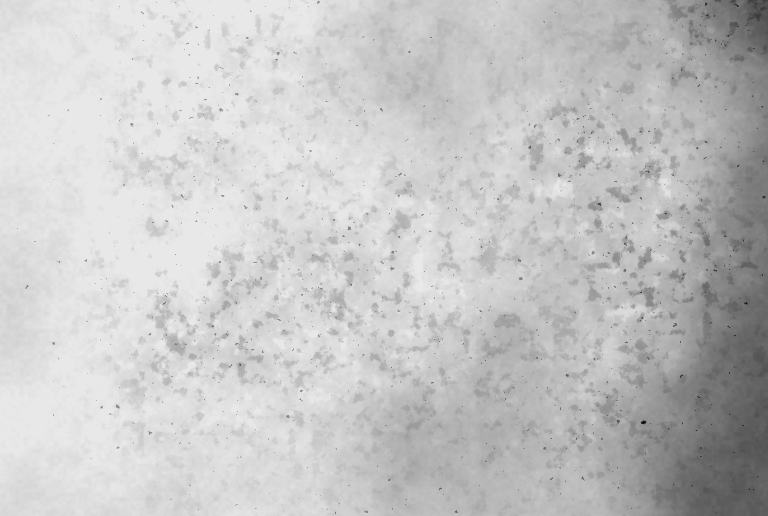
A WebGL 2 fragment shader for this texture:

```glsl
#version 300 es
precision highp float;

uniform vec2 u_resolution;
out vec4 fragColor;

const float ASPECT = 1.488;
const float LIGHT_TONE = 0.885;
const float RIGHT_FALLOFF = 0.15;
const float EDGE_SHADOW = 0.33;
const float CLOUD_AMOUNT = 0.13;
const float MOTTLE_AMOUNT = 0.15;
const float GRAIN_AMOUNT = 0.06;
const float SPECKLE_AMOUNT = 0.17;
const float FLECK_AMOUNT = 0.07;
const float PIT_AMOUNT = 0.32;
const vec2 DEEP_PIT = vec2(0.838, 0.181);

// Broad stains: centre x, centre y, radius, tone change
const int STAIN_COUNT = 11;
const vec4 STAINS[STAIN_COUNT] = vec4[](
    vec4(0.51, 0.90, 0.12, -0.075), vec4(0.54, 0.10, 0.17, -0.10),
    vec4(0.65, 0.27, 0.13, -0.055), vec4(0.44, 0.41, 0.16, -0.035),
    vec4(0.26, 0.37, 0.13, -0.035), vec4(0.00, 0.45, 0.15, -0.035),
    vec4(0.98, 0.96, 0.17, -0.16),  vec4(0.87, 0.73, 0.15, 0.055),
    vec4(0.36, 0.60, 0.20, 0.03),   vec4(0.60, 0.63, 0.14, 0.03),
    vec4(0.83, 0.34, 0.12, 0.025));

// Speckled patches: centre x, centre y, radius, density
const int PATCH_COUNT = 9;
const vec4 PATCHES[PATCH_COUNT] = vec4[](
    vec4(0.75, 0.68, 0.12, 0.8), vec4(0.83, 0.62, 0.10, 0.7),
    vec4(0.90, 0.51, 0.12, 1.0), vec4(0.81, 0.43, 0.10, 0.6),
    vec4(0.90, 0.92, 0.13, 0.7), vec4(0.28, 0.84, 0.19, 0.55),
    vec4(0.25, 0.38, 0.20, 0.7), vec4(0.50, 0.43, 0.24, 0.65),
    vec4(0.80, 0.22, 0.15, 0.5));

float hash(vec2 cell) {
    uvec2 q = uvec2(ivec2(cell) + 32768) * uvec2(1597334673u, 3812015801u);
    uint n = (q.x ^ q.y) * 1597334673u;
    n = (n ^ (n >> 15)) * 2246822519u;
    return float((n ^ (n >> 13)) >> 8) / 16777216.0;
}

float noise(vec2 p) {
    vec2 i = floor(p);
    vec2 f = fract(p);
    f = f * f * (3.0 - 2.0 * f);
    return mix(mix(hash(i), hash(i + vec2(1, 0)), f.x),
               mix(hash(i + vec2(0, 1)), hash(i + vec2(1, 1)), f.x), f.y);
}

float fbm(vec2 p) {
    float sum = 0.0;
    float weight = 0.5;
    for (int i = 0; i < 5; i++) {
        sum += weight * noise(p);
        p = mat2(1.6, 1.2, -1.2, 1.6) * p + 17.3;
        weight *= 0.5;
    }
    return sum / 0.96875;
}

// Soft round falloff around a centre given in 0..1 canvas units
float glow(vec2 p, vec4 spot) {
    vec2 d = (p - spot.xy * vec2(ASPECT, 1.0)) / spot.z;
    return exp(-dot(d, d)) * spot.w;
}

// Sparse irregular holes, one possible per grid cell
float pits(vec2 p, float scale, float density) {
    vec2 cell = floor(p * scale);
    vec2 jitter = vec2(hash(cell + 71.0), hash(cell + 193.0));
    vec2 d = fract(p * scale) - mix(vec2(0.3), vec2(0.7), jitter);
    d += 0.35 * (vec2(noise(p * scale * 4.0), noise(p * scale * 4.0 + 50.0)) - 0.5);
    float radius = mix(0.08, 0.2, hash(cell + 311.0));
    return step(hash(cell), density) * (1.0 - smoothstep(radius * 0.4, radius * 1.3, length(d)));
}

void main() {
    vec2 uv = gl_FragCoord.xy / u_resolution;
    vec2 p = uv * vec2(ASPECT, 1.0);
    vec2 warp = vec2(fbm(p * 5.0), fbm(p * 5.0 + 40.0)) - 0.5;

    // Broad light, fading into the ragged shadow on the right
    float shadowStart = 0.77 + 0.12 * smoothstep(0.0, 0.7, uv.y) - 0.03 * smoothstep(0.8, 1.0, uv.y);
    float tone = LIGHT_TONE - RIGHT_FALLOFF * smoothstep(0.33, 0.9, uv.x);
    tone -= EDGE_SHADOW * smoothstep(-0.03, 0.2, uv.x - shadowStart + warp.x * 0.12);
    tone -= 0.05 * (1.0 - smoothstep(0.0, 0.35, uv.y)) * smoothstep(0.1, 0.5, uv.x);
    for (int i = 0; i < STAIN_COUNT; i++) tone += glow(p + warp * 0.14, STAINS[i]);

    float density = 0.18 * smoothstep(0.05, 0.2, uv.x);
    for (int i = 0; i < PATCH_COUNT; i++) density += glow(p + warp * 0.2, PATCHES[i]);
    density = min(density, 1.0);

    // Clouds, mottling and grain
    tone += CLOUD_AMOUNT * (fbm(p * 6.0 + 9.0) - 0.5);
    float mottle = fbm(p * 27.0 + warp * 2.0);
    tone += MOTTLE_AMOUNT * (mottle - 0.5) * (0.3 + 0.7 * density);
    tone += GRAIN_AMOUNT * (fbm(p * 120.0) - 0.5);

    // Crumbly speckles, pale flecks and pits
    float crumbs = fbm(p * 62.0 + 5.0) + 0.3 * (0.5 - mottle);
    tone -= SPECKLE_AMOUNT * density * smoothstep(0.56, 0.76, crumbs);
    tone += FLECK_AMOUNT * density * smoothstep(0.58, 0.75, fbm(p * 48.0 + 80.0));
    float holes = pits(p, 64.0, 0.07 * density) + 0.7 * pits(p + 3.7, 110.0, 0.10 * density);
    tone -= PIT_AMOUNT * min(holes, 1.0);
    float deepDistance = length(p - DEEP_PIT * vec2(ASPECT, 1.0) + 0.006 * (noise(p * 260.0) - 0.5));
    tone -= 0.5 * (1.0 - smoothstep(0.002, 0.006, deepDistance));

    fragColor = vec4(vec3(clamp(tone, 0.0, 0.91)), 1.0);
}
```
